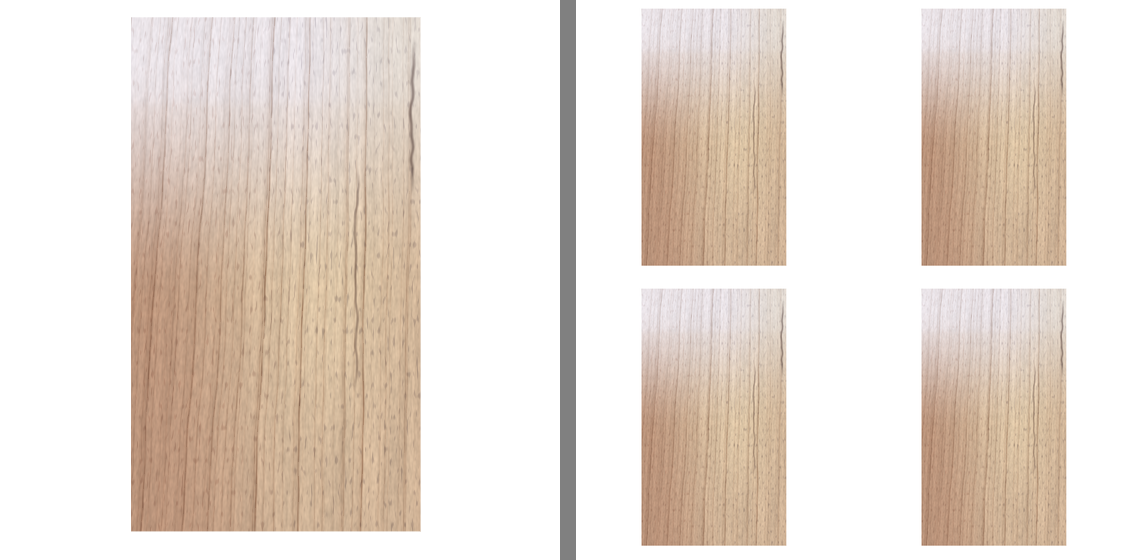
Left, the tile; right, the same tile 2 across and 2 down.
Write a three.js fragment shader that draws this texture.

```glsl
varying vec2 vUv;

const vec3 PAPER = vec3(1.0);
const vec3 BROWN = vec3(0.745, 0.595, 0.495);
const vec3 TAN = vec3(0.815, 0.705, 0.595);
const vec3 HONEY = vec3(0.905, 0.82, 0.69);
const vec3 COOL_SHEEN = vec3(0.925, 0.905, 0.925);
const vec3 WARM_SHEEN = vec3(0.9, 0.87, 0.84);
const vec3 VEIN_TINT = vec3(0.72, 0.63, 0.58);
const vec3 CRACK_TINT = vec3(0.66, 0.62, 0.62);
const vec2 PANEL_MIN = vec2(0.234, 0.051);
const vec2 PANEL_MAX = vec2(0.751, 0.969);

float hash(float n) {
  return fract(sin(n * 91.345) * 4375.85);
}

vec2 gradient(vec2 cell, vec2 period) {
  cell = mod(cell, period);
  float angle = 6.28318 * fract(sin(dot(cell, vec2(12.99, 78.23))) * 4375.85);
  return vec2(cos(angle), sin(angle));
}

// Gradient noise that wraps after a whole number of cells
float noise(vec2 uv, vec2 period) {
  vec2 p = uv * period;
  vec2 i = floor(p);
  vec2 f = p - i;
  vec2 u = f * f * f * (f * (f * 6.0 - 15.0) + 10.0);
  vec2 e = vec2(1.0, 0.0);
  float a = dot(gradient(i, period), f);
  float b = dot(gradient(i + e.xy, period), f - e.xy);
  float c = dot(gradient(i + e.yx, period), f - e.yx);
  float d = dot(gradient(i + e.xx, period), f - e.xx);
  return mix(mix(a, b, u.x), mix(c, d, u.x), u.y);
}

float boxMask(vec2 p, vec2 low, vec2 high, float soft) {
  vec2 inside = min(p - low, high - p);
  return smoothstep(-soft, soft, min(inside.x, inside.y));
}

// Fibres lean on the left and stand upright on the right
vec2 grainSpace(vec2 uv) {
  float lean = mix(0.065, 0.014, smoothstep(0.3, 0.65, uv.x));
  float sway = 0.006 * noise(uv, vec2(5.0, 4.0)) + 0.002 * noise(uv, vec2(16.0, 14.0));
  return vec2(uv.x - lean * (uv.y - 0.5) + sway, uv.y);
}

// Growth lines: one per column, crisp on the right flank, soft on the left
float veins(vec2 grain, float count, float width, float seed) {
  float x = grain.x * count;
  float id = mod(floor(x), count) + seed;
  float d = fract(x) - mix(0.5, 0.8, hash(id));
  float core = 1.0 - smoothstep(0.0, width, abs(d));
  float flank = (1.0 - smoothstep(0.0, 0.45, -d)) * step(d, 0.0);
  float strength = mix(0.25, 1.0, hash(id + 7.3));
  float broken = 0.8 + 0.7 * noise(grain + hash(id + 3.1), vec2(30.0, 18.0));
  return strength * (core * broken + 0.35 * flank);
}

float crack(vec2 uv, float x, vec2 span, float width) {
  float bend = 0.012 * noise(uv, vec2(3.0, 11.0)) + 0.005 * noise(uv, vec2(7.0, 31.0));
  float fade = smoothstep(span.x, span.x + 0.07, uv.y) * (1.0 - smoothstep(span.y - 0.07, span.y, uv.y));
  return fade * (1.0 - smoothstep(0.0, width, abs(uv.x - x + bend)));
}

// Broad colour: brown at left, a honey glow, pale light from above
vec3 baseColour(vec2 uv, float sheen) {
  vec3 colour = mix(BROWN, TAN, smoothstep(0.25, 0.5, uv.x + 0.12 * (uv.y - 0.4)));
  float glow = exp(-dot((uv - vec2(0.59, 0.53)) * vec2(7.5, 3.2), (uv - vec2(0.59, 0.53)) * vec2(7.5, 3.2)));
  colour = mix(colour, HONEY, 0.75 * glow);
  vec3 light = mix(COOL_SHEEN, WARM_SHEEN, smoothstep(0.52, 0.74, uv.x));
  return mix(colour, light, sheen);
}

vec3 wood(vec2 uv) {
  vec2 grain = grainSpace(uv);
  float right = smoothstep(0.38, 0.58, uv.x);
  float sheen = 0.9 * smoothstep(0.46, 0.92, uv.y + 0.05 * (0.5 - uv.x));
  sheen += 0.08 * smoothstep(0.8, 0.83, uv.y);
  vec3 colour = baseColour(uv, sheen);

  // Soft bands and fine fibres
  float bands = noise(grain, vec2(46.0, 3.0)) + 0.6 * noise(grain, vec2(110.0, 5.0));
  float fibres = noise(grain, vec2(230.0, 42.0)) + 0.6 * noise(grain, vec2(310.0, 120.0));
  float contrast = 1.0 - 0.35 * sheen;
  colour *= 1.0 + contrast * (0.07 * bands * mix(0.6, 1.0, right) + 0.085 * fibres);

  // Short dark pores
  float pores = smoothstep(0.2, 0.55, noise(grain + 0.37, vec2(190.0, 52.0)));
  colour *= 1.0 - contrast * pores * mix(vec3(0.09, 0.13, 0.14), vec3(0.15, 0.16, 0.14), right);

  // Growth lines and cracks
  float lines = veins(grain, 27.0, 0.075, 2.0) * mix(0.55, 0.85, right);
  lines += 0.3 * veins(grain, 61.0, 0.14, 40.0);
  colour *= mix(vec3(1.0), VEIN_TINT, clamp(lines * contrast, 0.0, 1.0));
  float cracks = crack(uv, 0.736, vec2(0.64, 0.94), 0.005);
  cracks += 0.8 * crack(uv, 0.637, vec2(0.28, 0.72), 0.004);
  return colour * mix(vec3(1.0), CRACK_TINT, clamp(cracks, 0.0, 1.0));
}

void main() {
  float panel = boxMask(vUv, PANEL_MIN, PANEL_MAX, 0.001);
  gl_FragColor = vec4(mix(PAPER, clamp(wood(vUv), 0.0, 1.0), panel), 1.0);
}
```
